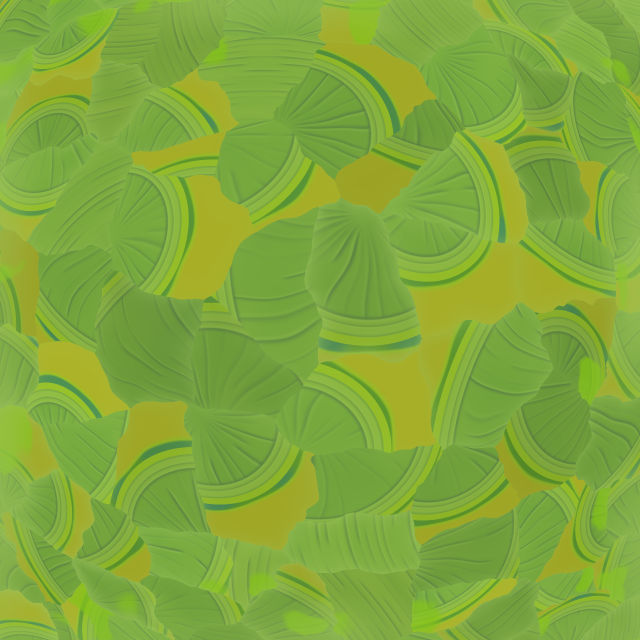
This pattern is drawn by a Shadertoy shader. Its source:

```glsl
// Patchwork of soft green leaf fragments: veined fans, ribbed rims, grooves and olive fills.
#define CELLS 5.4          // patches across the middle, per canvas
#define CROWDING 9.0       // how much patches shrink towards the border
#define SIZE_SPREAD 0.36   // variety of patch sizes
#define VEIN_GAP 0.17      // spacing of the fan veins
#define GROOVE_GAP 0.095   // spacing of the parallel grooves
#define GROOVED_SHARE 0.30 // share of patches with parallel grooves
#define SEAM_GLOW 0.60     // paleness along the seams
#define TONE_SPREAD 0.13   // brightness variety between patches

const vec3 LEAF  = vec3(0.430, 0.625, 0.230);
const vec3 RIB   = vec3(0.530, 0.695, 0.250);
const vec3 VEIN  = vec3(0.345, 0.495, 0.265);
const vec3 OLIVE = vec3(0.635, 0.660, 0.145);
const vec3 LIME  = vec3(0.560, 0.715, 0.150);
const vec3 VIVID = vec3(0.510, 0.760, 0.080);
const vec3 MOSS  = vec3(0.350, 0.570, 0.160);
const vec3 TEAL  = vec3(0.260, 0.520, 0.360);
const vec3 PALE  = vec3(0.610, 0.765, 0.365);

vec3 hash3(vec2 p) {
    vec3 q = fract(p.xyx * vec3(0.1031, 0.1030, 0.0973));
    q += dot(q, q.yxz + 33.33);
    return fract((q.xxy + q.yzz) * q.zyx);
}

float noise(vec2 p) {
    vec2 i = floor(p), f = fract(p);
    f = f * f * (3.0 - 2.0 * f);
    return mix(mix(hash3(i).x, hash3(i + vec2(1, 0)).x, f.x),
               mix(hash3(i + vec2(0, 1)).x, hash3(i + vec2(1, 1)).x, f.x), f.y);
}

float ridge(float x, float width) { return exp(-x * x / (width * width)); }

// Size-weighted squared distance to the site of one cell; also gives the offset to it
float siteDistance(vec2 p, vec2 cell, out vec2 offset) {
    vec3 h = hash3(cell + 61.0);
    offset = p - cell - 0.08 - 0.84 * h.xy;
    return dot(offset, offset) - SIZE_SPREAD * h.z;
}

// Sharp dark crease with a soft shadow on one side and a light lip on the other
vec3 crease(vec3 c, float x, float width, float strength) {
    c = mix(c, PALE, 0.35 * strength * ridge(x - 2.0 * width, 1.3 * width));
    float shadow = x < 0.0 ? ridge(x, 2.2 * width) : ridge(x, 0.7 * width);
    return mix(c, VEIN, strength * shadow);
}

// Parallel grooves of uneven width and depth
vec3 grooved(vec2 l, vec3 rnd, vec2 seed) {
    float t = l.y + (rnd.y - 0.5) * 0.7 * l.x * l.x + 0.06 * noise(l * vec2(1.0, 2.0) + seed);
    float phase = t / GROOVE_GAP, id = floor(phase);
    vec3 h = hash3(vec2(id + 50.0, seed.x));
    float x = (fract(phase) - 0.35 - 0.3 * h.z) * GROOVE_GAP;
    float broken = smoothstep(0.2, 0.55, noise(vec2(l.x * 2.0, id) + seed));
    vec3 c = mix(LEAF, RIB, 0.15 + 0.6 * rnd.z + 0.4 * noise(vec2(phase * 0.7, l.x) + seed));
    return crease(c, x, 0.009, broken * (0.1 + 0.55 * h.y));
}

// Veined fan, then a ribbed rim, a dark channel and an olive fill
vec3 fanned(vec2 l, vec3 rnd, vec3 rnd2, vec2 seed) {
    float reach = mix(0.65, 2.2, rnd.y * rnd.y);
    vec2 v = l + vec2(0.0, reach);
    float r = length(v);
    float wobble = noise(l * 2.5 + seed) - 0.5;
    float s = r - reach + mix(-0.48, 0.22, rnd.z);

    // Fan with uneven, partly broken veins
    float bend = (rnd2.x - 0.5) * 1.1 * (r - reach) * (r - reach);
    float phase = (atan(v.x, v.y) + bend) * reach / VEIN_GAP + 0.7 * wobble;
    vec3 h = hash3(vec2(floor(phase) + 40.0, seed.y));
    float x = (fract(phase) - 0.3 - 0.4 * h.y) * VEIN_GAP * r / reach;
    float strength = (0.1 + 0.75 * h.x) * smoothstep(0.04, 0.35, r);
    strength *= smoothstep(0.1, 0.45, noise(vec2(r * 3.0, floor(phase)) + seed));
    vec3 fan = mix(LEAF, RIB, 0.35 * noise(l * 2.5 + seed.yx));
    fan = crease(fan, x, 0.007 + 0.006 * h.z, strength);

    // Rim of flat steps with fine lines and a bright outer rib
    vec3 rim = mix(mix(LEAF, RIB, 0.75), RIB, smoothstep(0.06, 0.068, s));
    rim = crease(rim, s - 0.064, 0.006, 0.4);
    rim = mix(rim, mix(LEAF, RIB, 0.6), smoothstep(0.128, 0.134, s));
    rim = mix(rim, LIME, smoothstep(0.15, 0.157, s));
    rim = mix(rim, VEIN, 0.3 * ridge(s - 0.148, 0.006));

    // Channel fading into the fill
    vec3 channel = mix(MOSS, TEAL, rnd2.y * smoothstep(0.3, 0.75, noise(l * 3.0 + seed)));
    float fade = 0.265 + 0.03 * rnd2.z + 0.07 * wobble;
    vec3 fill = mix(LIME, OLIVE, smoothstep(fade, fade + 0.06, s));
    fill = mix(channel, fill, smoothstep(fade - 0.015, fade + 0.015, s));

    vec3 c = mix(fan, rim, smoothstep(-0.004, 0.006, s));
    c = crease(c, s, 0.009, 0.7);
    return mix(c, fill, smoothstep(0.225, 0.231, s));
}

vec3 patchwork(vec2 uv) {
    vec2 centred = uv - 0.5;
    vec2 flat_p = centred * (CELLS + CROWDING * dot(centred, centred)) + 20.0;
    vec2 p = flat_p + 0.2 * (vec2(noise(flat_p * 3.0), noise(flat_p * 3.0 + 17.0)) - 0.5);
    p += 0.05 * (vec2(noise(p * 9.0), noise(p * 9.0 + 31.0)) - 0.5);

    // Owning patch
    vec2 base = floor(p), owner = base, local = vec2(0.0), o;
    float nearest = 1e3, seam = 1e3;
    for (int k = 0; k < 25; k++) {
        vec2 cell = base + vec2(k % 5 - 2, k / 5 - 2);
        float d = siteDistance(p, cell, o);
        if (d < nearest) { nearest = d; owner = cell; local = o; }
    }
    // Distance to its seam
    for (int k = 0; k < 25; k++) {
        vec2 cell = base + vec2(k % 5 - 2, k / 5 - 2);
        float d = siteDistance(p, cell, o);
        if (cell != owner) seam = min(seam, (d - nearest) / (2.0 * length(o - local)));
    }

    // Seams wander, while the relief inside keeps clean curves
    vec3 rnd = hash3(owner + 7.0), rnd2 = hash3(owner + 113.0), rnd3 = hash3(owner + 211.0);
    float turn = 6.2832 * rnd3.x;
    vec2 l = mat2(cos(turn), sin(turn), -sin(turn), cos(turn)) * (local + flat_p - p);
    vec2 seed = floor(rnd2.xy * 90.0) + 30.0;
    vec3 c = rnd.x < GROOVED_SHARE ? grooved(l, rnd, seed) : fanned(l, rnd, rnd2, seed);
    c *= 1.0 + TONE_SPREAD * (rnd3.y - 0.5);

    // Vivid and dusky stains near the border, pale seams and margins
    vec2 a = abs(centred);
    float rimward = max(a.x, a.y);
    float stain = noise(p * 1.7 + seed) * smoothstep(0.2, 0.45, rimward);
    c = mix(c, VIVID, 0.75 * smoothstep(0.76, 0.86, stain));
    float shade = smoothstep(0.96, 0.97, rnd2.z) * smoothstep(-0.3, 0.4, l.x);
    c = mix(c, VEIN, 0.8 * shade);
    c = mix(c, PALE, SEAM_GLOW * (0.08 + 0.92 * rnd3.z * rnd3.z) * exp(-seam / 0.11));
    return mix(c, PALE, 0.75 * smoothstep(0.42, 0.5, rimward) * noise(uv * 6.0 + 3.0));
}

void mainImage(out vec4 fragColor, in vec2 fragCoord) {
    // Four samples per pixel smooth the seams
    vec3 sum = vec3(0.0);
    for (int k = 0; k < 4; k++) {
        vec2 jitter = vec2(k % 2, k / 2) * 0.5 - 0.25;
        sum += patchwork((fragCoord + jitter) / iResolution.xy);
    }
    fragColor = vec4(sum * 0.25, 1.0);
}
```
